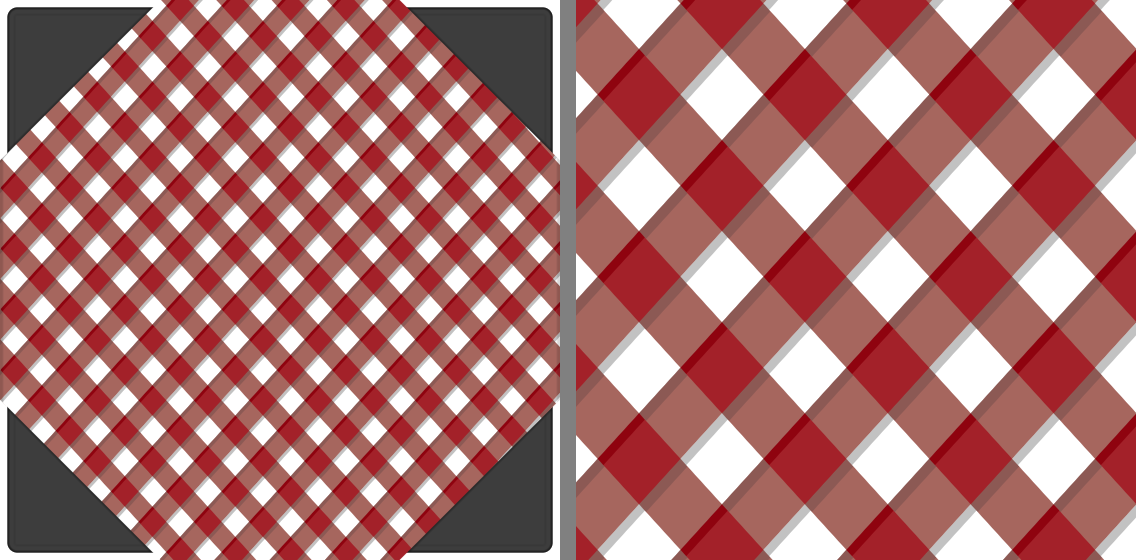
Left: the whole. Right: its middle third, enlarged.
Reproduce this pattern procedurally as a Shadertoy shader.

```glsl
// Slanted red gingham cloth, cut by four diagonals, over a dark rounded tray.
// Two crossing stripe families make white, blended and red cells; a thin
// shaded band follows the upper-left side of every cell.

const vec2 PERIOD = vec2(0.0987, 0.1084);      // repeat of the white diamonds
const vec2 WHITE_CENTRE = vec2(0.0189, 0.002); // one white diamond, from centre
const float CLOTH_REACH = 0.7135;              // |x| + |y| at the cloth edge
const float TRAY_HALF = 0.487;
const float TRAY_RADIUS = 0.018;

const vec3 WHITE = vec3(1.0);
const vec3 WHITE_SHADE = vec3(0.76);
const vec3 ROSE = vec3(0.65, 0.40, 0.37);
const vec3 ROSE_SHADE = vec3(0.55, 0.35, 0.33);
const vec3 RED = vec3(0.64, 0.13, 0.16);
const vec3 RED_SHADE = vec3(0.56, 0.01, 0.06);
const vec3 TRAY = vec3(0.24);
const vec3 TRAY_RIM = vec3(0.12);

// Coverage of the inside (negative side) of a distance.
float coverage(float dist, float blur) {
    return clamp(0.5 - dist / blur, 0.0, 1.0);
}

// Repeating band of the given width, centred on t = 0.5 in each unit.
float band(float t, float width, float blur) {
    return coverage(abs(fract(t) - 0.5) - 0.5 * width, blur);
}

float roundedSquare(vec2 p, float halfSize, float radius) {
    vec2 q = abs(p) - halfSize + radius;
    return length(max(q, 0.0)) + min(max(q.x, q.y), 0.0) - radius;
}

vec3 gingham(vec2 p, float pixel) {
    vec2 cell = (p - WHITE_CENTRE) / PERIOD;
    float rising = cell.x - cell.y;
    float falling = cell.x + cell.y;
    float blur = pixel * length(1.0 / PERIOD);

    float stripeA = band(rising, 0.5, blur);
    float stripeB = band(falling, 0.5, blur);

    // Shaded band starting at each cell's upper-left side
    float side = 2.0 * rising + 0.5;
    float narrow = band(side + 0.5 - 0.07, 0.14, 2.0 * blur);
    float soft = band(side + 0.5 - 0.085, 0.17, 2.0 * blur);

    vec3 white = mix(WHITE, WHITE_SHADE, narrow);
    vec3 rose = mix(ROSE, ROSE_SHADE, soft);
    vec3 red = mix(RED, RED_SHADE, narrow);
    return mix(mix(white, rose, stripeA), mix(rose, red, stripeA), stripeB);
}

vec3 tray(vec2 p, float clothDist, float pixel) {
    float dist = roundedSquare(p, TRAY_HALF, TRAY_RADIUS);
    vec3 color = mix(TRAY_RIM, TRAY, smoothstep(0.001, 0.006, -dist));
    color *= 1.0 - 0.08 * coverage(abs(dist + 0.013) - 0.002, 0.004);
    // Contact shadow beside the cloth
    color *= mix(0.65, 1.0, smoothstep(0.0, 0.006, clothDist));
    return mix(WHITE, color, coverage(dist, pixel));
}

void mainImage(out vec4 fragColor, in vec2 fragCoord) {
    float size = min(iResolution.x, iResolution.y);
    float pixel = 1.0 / size;
    vec2 p = (fragCoord - 0.5 * iResolution.xy) / size;

    float clothDist = (abs(p.x) + abs(p.y) - CLOTH_REACH) * 0.70711;
    vec3 cloth = gingham(p, pixel);
    // Faint hem on the left and right
    cloth *= mix(1.0, 0.86, smoothstep(0.492, 0.497, abs(p.x)));

    vec3 color = mix(tray(p, clothDist, pixel), cloth, coverage(clothDist, pixel));
    fragColor = vec4(color, 1.0);
}
```
